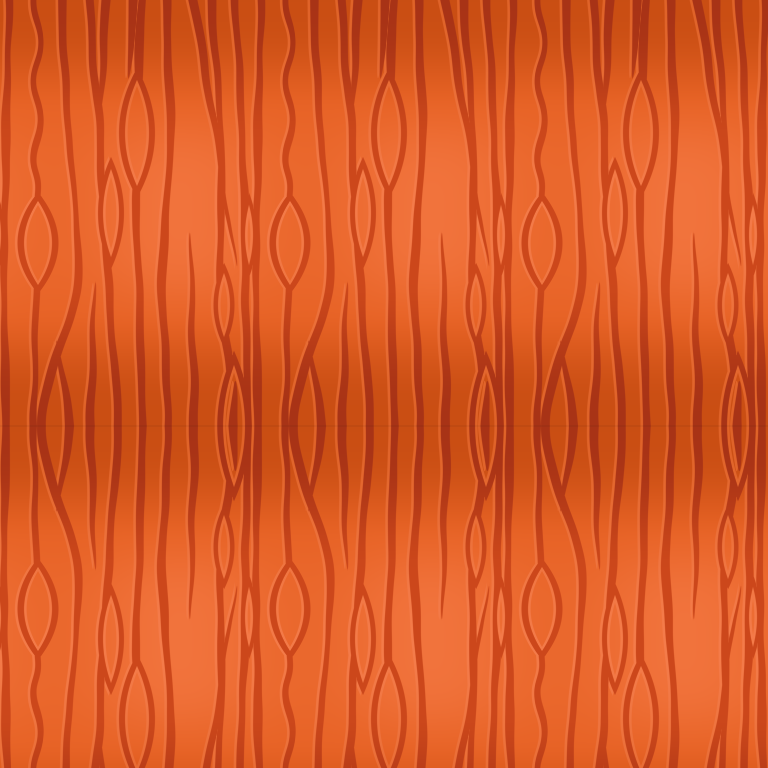
A Shadertoy shader for this texture:

```glsl
// Cartoon wood grain: orange planks with dark wavy grooves and almond knots, mirrored vertically.

// Lengths are in design units: the canvas is SPAN units wide and high.
const float SPAN = 768.0;
const float TILE = 252.0;
const float MIRROR_Y = 342.0;
const float REACH = 426.0;
const float RIM_LIGHT = 2.6;

const vec3 WOOD_DARK = vec3(0.79, 0.305, 0.075);
const vec3 WOOD_MID = vec3(0.905, 0.385, 0.145);
const vec3 WOOD_GLOW = vec3(0.945, 0.45, 0.235);
const vec3 GROOVE_DARK = vec3(0.66, 0.20, 0.085);
const vec3 GROOVE_LIGHT = vec3(0.80, 0.28, 0.105);
const vec3 EDGE_DARK = vec3(0.89, 0.40, 0.17);
const vec3 EDGE_LIGHT = vec3(0.96, 0.49, 0.30);

// Long grooves: sideways position at four even heights above the mirror line.
const vec4 LONG_GROOVES[8] = vec4[8](
    vec4(6, 4, 6, 9), vec4(34, 37, 38, 37), vec4(41, 77, 69, 62), vec4(118, 108, 100, 90),
    vec4(142, 138, 137, 142), vec4(168, 162, 170, 167), vec4(234, 220, 221, 212),
    vec4(247, 245, 242, 235));

// Tapered grooves: thick end (x, y), then tip (x, y).
const vec4 TAPERS[7] = vec4[7](
    vec4(71, 0, 57, 85), vec4(90, 0, 95, 143), vec4(108, 426, 97, 285), vec4(134, 426, 127, 348),
    vec4(188, 426, 236, 160), vec4(196, 0, 190, 193), vec4(234, 0, 234, 45));

// Knots: centre (x, y), then half width and half height.
const vec4 KNOTS[6] = vec4[6](
    vec4(38, 183, 14, 42), vec4(111, 213, 8, 44), vec4(137, 293, 12, 53),
    vec4(224, 121, 6, 32), vec4(234, 0, 11, 61), vec4(249, 191, 4, 30));

vec2 hashGradient(vec2 cell) {
    float h = fract(sin(dot(cell, vec2(127.1, 311.7))) * 4375.85);
    return vec2(cos(6.2832 * h), sin(6.2832 * h));
}

float gradientNoise(vec2 p) {
    vec2 i = floor(p), f = p - i;
    vec2 u = f * f * f * (f * (f * 6.0 - 15.0) + 10.0);
    vec2 e = vec2(1.0, 0.0);
    float low = mix(dot(hashGradient(i), f), dot(hashGradient(i + e), f - e), u.x);
    float high = mix(dot(hashGradient(i + e.yx), f - e.yx), dot(hashGradient(i + 1.0), f - 1.0), u.x);
    return mix(low, high, u.y);
}

// Sideways offset to the nearest repeat.
float wrapX(float dx) {
    return dx - TILE * round(dx / TILE);
}

// Smooth spline through four evenly spaced values.
float spline(vec4 k, float t) {
    float s = clamp(t, 0.0, 1.0) * 3.0;
    int i = int(min(s, 2.0));
    float f = s - float(i);
    float a = k[abs(i - 1)], b = k[i], c = k[i + 1], d = k[min(i + 2, 3)];
    return b + 0.5 * f * (c - a + f * (2.0 * a - 5.0 * b + 4.0 * c - d + f * (3.0 * (b - c) + d - a)));
}

float longGroove(vec2 p, vec4 path, float seed) {
    float wobble = 3.0 * gradientNoise(vec2(seed * 7.37, p.y * 0.018));
    float halfWidth = 3.7 + 2.2 * gradientNoise(vec2(seed * 3.71 + 40.0, p.y * 0.012));
    return abs(wrapX(p.x - spline(path, p.y / REACH) - wobble)) - halfWidth;
}

float taperedGroove(vec2 p, vec4 ends, float seed) {
    float t = (p.y - ends.y) / (ends.w - ends.y);
    float wobble = 5.0 * gradientNoise(vec2(seed * 5.13 + 80.0, p.y * 0.015));
    float x = mix(ends.x, ends.z, smoothstep(-0.3, 1.15, t)) + wobble;
    float halfWidth = 4.6 * sqrt(max(1.0 - t, 0.0));
    return abs(wrapX(p.x - x)) - halfWidth + 30.0 * max(t - 1.0, 0.0);
}

// Negative inside the almond-shaped heart of a knot.
float knotHeart(vec2 p, vec4 knot) {
    float s = (p.y - knot.y) / knot.w;
    return abs(wrapX(p.x - knot.x)) - knot.z * (1.0 - s * s);
}

// x: distance to the grooves, y: distance to the knot hearts.
vec2 grain(vec2 p) {
    float ripple = 4.0 * cos((p.y - 386.0) * 0.0785) * smoothstep(225.0, 265.0, p.y);
    float nearRipple = wrapX(p.x - 36.0) / 13.0;
    p.x -= ripple * exp(-nearRipple * nearRipple);
    float groove = 1e3, heart = 1e3;
    for (int i = 0; i < 8; i++) groove = min(groove, longGroove(p, LONG_GROOVES[i], float(i)));
    for (int i = 0; i < 6; i++) {
        float h = knotHeart(p, KNOTS[i]);
        groove = min(groove, h - 3.0 - 0.25 * KNOTS[i].z);
        heart = min(heart, h);
    }
    groove = max(groove, -heart);
    for (int i = 0; i < 7; i++) groove = min(groove, taperedGroove(p, TAPERS[i], float(i)));
    return vec2(groove, heart);
}

float cover(float d, float pixel) {
    return 1.0 - smoothstep(-0.75 * pixel, 0.75 * pixel, d);
}

void mainImage(out vec4 fragColor, in vec2 fragCoord) {
    vec2 p = fragCoord / iResolution.xy * SPAN;
    float pixel = SPAN / iResolution.y;
    p.y = abs(p.y - MIRROR_Y);

    // Soft lighting, brightest halfway up and along one column of each repeat.
    float light = 1.0 - smoothstep(0.0, 225.0, abs(p.y - 215.0));
    float column = 0.5 + 0.5 * cos(6.2832 * (p.x - 180.0) / TILE);
    vec3 wood = mix(WOOD_DARK, WOOD_MID, smoothstep(0.0, 0.6, light));
    wood = mix(wood, WOOD_GLOW, smoothstep(0.4, 1.0, light) * (0.35 + 0.65 * column));

    // Highlights on the left of grooves and around the knot hearts, then the grooves.
    vec2 field = grain(p);
    float edge = cover(grain(p + vec2(RIM_LIGHT, 0.0)).x, pixel);
    edge = max(edge, cover(abs(field.y + 0.5 * RIM_LIGHT) - 0.5 * RIM_LIGHT, pixel));
    vec3 color = mix(wood, mix(EDGE_DARK, EDGE_LIGHT, light), 0.85 * edge);
    color = mix(color, mix(GROOVE_DARK, GROOVE_LIGHT, smoothstep(0.0, 0.8, light)), cover(field.x, pixel));

    // Faint seam where the halves meet.
    color *= 1.0 - 0.06 * cover(p.y - 0.8, pixel);
    fragColor = vec4(color, 1.0);
}
```
